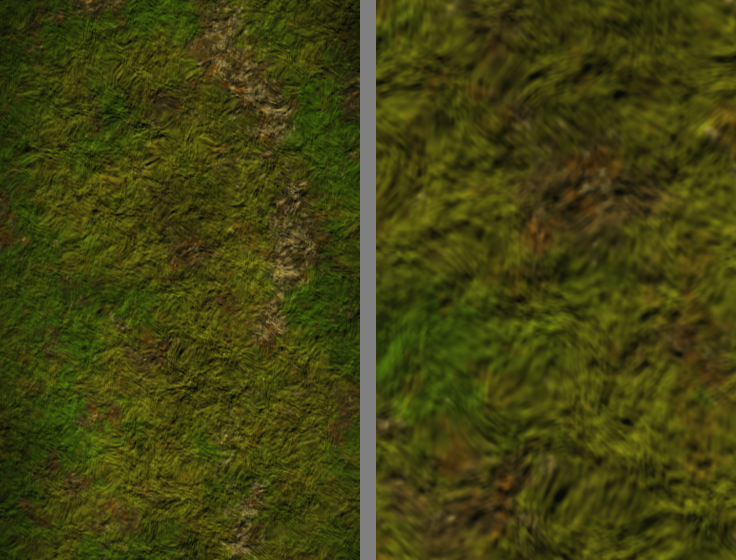
Left: the whole. Right: its middle third, enlarged.
A Shadertoy shader for this texture:

```glsl
// Mossy forest ground: green clumps, brown soil patches and a pale stony streak.

const vec3 DEEP_GREEN = vec3(0.185, 0.265, 0.035);
const vec3 OLIVE = vec3(0.285, 0.285, 0.050);
const vec3 SOIL = vec3(0.235, 0.185, 0.085);
const vec3 RUST = vec3(0.290, 0.185, 0.055);
const vec3 STONE = vec3(0.430, 0.380, 0.200);
const vec3 SHADOW = vec3(0.040, 0.045, 0.022);

float hash(vec2 p) {
    vec3 q = fract(vec3(p.xyx) * 0.1031);
    q += dot(q, q.yzx + 33.33);
    return fract((q.x + q.y) * q.z);
}

float valueNoise(vec2 p) {
    vec2 cell = floor(p);
    vec2 f = fract(p);
    f = f * f * (3.0 - 2.0 * f);
    float low = mix(hash(cell), hash(cell + vec2(1.0, 0.0)), f.x);
    float high = mix(hash(cell + vec2(0.0, 1.0)), hash(cell + 1.0), f.x);
    return mix(low, high, f.y);
}

// Normalised sum of octaves; a larger gain gives a rougher result.
float fbm(vec2 p, int octaves, float gain) {
    float sum = 0.0;
    float total = 0.0;
    float weight = 1.0;
    for (int i = 0; i < octaves; i++) {
        sum += weight * valueNoise(p);
        total += weight;
        weight *= gain;
        p = mat2(1.6, 1.2, -1.2, 1.6) * p + 17.3;
    }
    return sum / total;
}

// Soft elliptical spot, 1 at its centre.
float spot(vec2 p, vec2 centre, vec2 radius) {
    vec2 d = (p - centre) / radius;
    return exp(-dot(d, d));
}

// Height of the clumped surface, bent a little so that clumps are irregular.
float surfaceHeight(vec2 p) {
    vec2 bend = vec2(valueNoise(p * 28.0), valueNoise(p * 28.0 + 61.0)) - 0.5;
    return fbm(p * 48.0 + bend * 1.2, 4, 0.68);
}

// Wandering vertical band where the stones lie bare.
float stonyBand(vec2 uv, float wander) {
    float middle = smoothstep(0.28, 0.46, uv.y) * (1.0 - smoothstep(0.76, 0.90, uv.y));
    float axis = mix(0.66, 0.80, middle) + 0.12 * (wander - 0.5);
    float offset = (uv.x - axis) / 0.075;
    return exp(-offset * offset);
}

void mainImage(out vec4 fragColor, in vec2 fragCoord) {
    vec2 uv = fragCoord / iResolution.xy;
    vec2 p = fragCoord / iResolution.y;

    // Broad variation and fine crumbs
    float broad = fbm(p * 6.0 + 4.0, 4, 0.55);
    float hue = fbm(p * 9.0 + 31.0, 5, 0.65);
    float patches = fbm(p * 11.0 + 73.0, 5, 0.68);
    float crumbs = fbm(p * 120.0 + 9.0, 2, 0.8);

    // Moss is yellower in the middle and greener toward the sides
    float centreOlive = spot(uv, vec2(0.56, 0.45), vec2(0.30, 0.60));
    float yellow = smoothstep(0.30, 0.70, hue + 0.22 * centreOlive - 0.08);
    vec3 color = mix(DEEP_GREEN, OLIVE, yellow);

    // Soil and rusty litter
    float band = stonyBand(uv, fbm(p * 5.0 + 12.0, 3, 0.5));
    float soil = smoothstep(0.52, 0.68, patches + 0.11 * band);
    float rust = smoothstep(0.56, 0.74, fbm(p * 42.0 + 140.0, 3, 0.7));
    color = mix(color, mix(SOIL, RUST, rust), 0.85 * soil);
    color = mix(color, RUST, 0.35 * rust);

    // Pale stones, mostly along the band
    float pebbles = fbm(p * 70.0 + 210.0, 3, 0.75);
    float bare = 0.16 * band + 0.45 * (patches - 0.5) + 0.5 * (pebbles - 0.5);
    color = mix(color, STONE, 0.8 * smoothstep(0.10, 0.27, bare));

    // Relief lit from above
    float slope = surfaceHeight(p) - surfaceHeight(p + vec2(-0.0015, 0.0040));
    float light = 1.02 + 2.7 * slope + 1.0 * (broad - 0.5) + 0.85 * (crumbs - 0.5);

    // Hollows and darkened borders
    float hollows = spot(uv, vec2(0.53, 0.63), vec2(0.13, 0.07))
                  + spot(uv, vec2(0.30, 0.49), vec2(0.17, 0.05))
                  + 0.6 * spot(uv, vec2(0.53, 0.82), vec2(0.14, 0.05));
    vec2 edge = abs(uv - vec2(0.52, 0.48)) * 2.0;
    float border = 0.40 * pow(edge.x, 2.6) + 0.18 * pow(edge.y, 4.0);
    light *= (1.0 - 0.28 * hollows) * (1.10 - border);

    light = clamp(light, 0.0, 1.9);
    color = mix(SHADOW, color, light);
    fragColor = vec4(clamp(color, 0.0, 1.0), 1.0);
}
```
